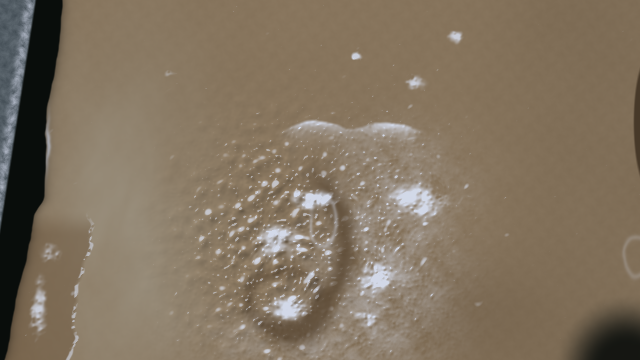
A Shadertoy shader for this texture:

```glsl
#define BATTER vec3(.525, .452, .358)
#define PALE vec3(.60, .56, .49)
#define TRENCH vec3(.35, .28, .20)
#define SHINE vec3(.84, .87, .94)
#define PAN vec3(.035, .05, .042)
#define RAIL vec3(.32, .36, .39)
#define LUMP_SCALE 27.0
#define GRAIN_SCALE 72.0

vec2 hash2(vec2 p) {
    vec3 q = fract(vec3(p.xyx) * vec3(.1031, .1030, .0973));
    q += dot(q, q.yzx + 33.33);
    return fract((q.xx + q.yz) * q.zy);
}

// Layered, warped sines, roughly -1 to 1
float waves(vec2 p) {
    float sum = 0.0, amp = .6;
    for (int i = 0; i < 4; i++) {
        p += .5 * sin(p.yx * .8 + float(i));
        sum += amp * sin(p.x) * sin(p.y);
        p = mat2(.8, .6, -.6, .8) * p * 1.8 + 2.3;
        amp *= .6;
    }
    return sum;
}

// Cellular height field of soft bumps
float lumps(vec2 p) {
    vec2 base = floor(p);
    float height = 0.0;
    for (int j = -1; j <= 1; j++)
    for (int i = -1; i <= 1; i++) {
        vec2 cell = base + vec2(i, j), d = p - cell - hash2(cell);
        height += (.3 + hash2(cell + 31.0).x) * exp(-7.0 * dot(d, d));
    }
    return height;
}

// Steepness of the bumps toward the lamp
float slope(vec2 p) {
    return lumps(p) - lumps(p + vec2(-.11, .17));
}

float blob(vec2 p, vec2 center, vec2 radius) {
    vec2 q = (p - center) / radius;
    return exp(-dot(q, q));
}

float ring(vec2 p, vec2 center, vec2 radius, float width) {
    float d = (length((p - center) / radius) - 1.0) * min(radius.x, radius.y);
    return exp(-d * d / (width * width));
}

// Center and radius of the strongest reflections
const vec4 GLOSS[12] = vec4[12](
    vec4(.993, .845, .018, .008), vec4(.464, .796, .018, .009),
    vec4(1.17, .445, .068, .048), vec4(1.045, .235, .050, .050),
    vec4(1.015, .115, .032, .020), vec4(.805, .145, .065, .032),
    vec4(.775, .325, .070, .052), vec4(.860, .447, .075, .026),
    vec4(1.155, .775, .032, .022), vec4(1.262, .905, .024, .016),
    vec4(.108, .140, .022, .080), vec4(.135, .295, .028, .028));

vec3 batter(vec2 p) {
    float ripple = waves(p * 30.0), fine = waves(p * 110.0);
    vec2 warped = p + .010 * vec2(waves(p * 15.0), waves(p * 15.0 + 4.0));
    float bump = slope(warped * LUMP_SCALE);
    float grain = slope((warped + .004 * ripple) * GRAIN_SCALE);

    // Base tone: pale left side, browner right
    vec3 col = BATTER + .010 * waves(p * 5.0) + .008 * fine;
    float pale = blob(p, vec2(.33, .34), vec2(.25, .5));
    col = mix(col, PALE, pale * (.8 + .25 * waves(p * vec2(16.0, 9.0))));
    col *= 1.0 - .05 * smoothstep(1.2, 1.7, p.x);
    col = mix(col, TRENCH, .25 * blob(p, vec2(1.32, .12), vec2(.25, .18)));

    // Thin brown film with a ragged rim at lower left
    float rim = p.x - .19 - .15 * p.y - .02 * waves(vec2(p.y * 24.0, 1.0));
    float low = smoothstep(.42, .34, p.y);
    col = mix(col, TRENCH * 1.2, .5 * low * smoothstep(.008, -.008, rim));
    float light = .6 * low * smoothstep(.008, .002, abs(rim)) * smoothstep(-.1, .2, bump + grain);

    // Churned middle: folds, hollows and relief
    float churn = blob(p, vec2(.76, .32), vec2(.21, .27));
    float side = smoothstep(.74, .88, p.x + .3 * (.3 - p.y));
    float trench = side * ring(warped, vec2(.80, .31), vec2(.155, .23), .030);
    float hollow = ring(warped, vec2(.79, .16), vec2(.105, .085), .016);
    col = mix(col, TRENCH, clamp(.75 * trench + .55 * hollow, 0.0, .8));
    float calm = 1.0 - .85 * trench;
    col *= 1.0 + calm * churn * (.45 * bump + .2 * grain);

    // Soft rippled sheen
    float sheen = .42 * blob(p, vec2(1.06, .23), vec2(.18, .22))
                + .26 * blob(p, vec2(1.10, .50), vec2(.17, .13))
                + .26 * blob(p, vec2(.82, .05), vec2(.24, .09));
    light += sheen * calm * max(.6 + .5 * ripple + .2 * fine + .7 * grain, 0.0);

    // Strong reflections broken by the ripples
    vec2 q = warped + .006 * ripple;
    for (int i = 0; i < 12; i++) {
        float g = blob(q, GLOSS[i].xy, GLOSS[i].zw);
        light += .85 * smoothstep(.15, .9, g * (.8 + .5 * ripple + .8 * bump + .5 * grain));
    }

    // Double-arched crest, sharp above and soft below
    float arch = cos((p.x - .875) * 30.0);
    float d = warped.y - .648 - .012 * arch;
    float span = smoothstep(.76, .84, p.x) * smoothstep(1.19, 1.13, p.x);
    light += span * (.65 + .3 * arch + .4 * grain) * smoothstep(.008, -.004, d) * exp(min(d, 0.0) / .022);

    // Wet glints on the bumps
    float wet = clamp(.3 + .9 * churn + .35 * blob(p, vec2(1.05, .42), vec2(.25, .3)), 0.0, 1.0);
    light += .7 * calm * smoothstep(.20, .42, bump * wet);
    light += .5 * calm * smoothstep(.20, .42, grain * wet);

    // Curled lips and the bright left margin
    float lip = ring(warped, vec2(.895, .39), vec2(.035, .075), .005);
    light += lip * (.35 + .5 * bump) + .2 * ring(warped, vec2(1.765, .285), vec2(.035, .055), .005);
    light += .75 * blob(warped, vec2(.132, .60), vec2(.006, .07));
    return mix(col, SHINE, clamp(light, 0.0, .95));
}

void mainImage(out vec4 fragColor, in vec2 fragCoord) {
    vec2 p = fragCoord / iResolution.y;
    vec3 col = batter(p);
    // Shadow at lower right and the gap at the right edge
    float shade = length((p - vec2(1.74, -.03)) / vec2(.18, .19));
    col = mix(col, PAN, .9 * smoothstep(1.15, .4, shade));
    float gap = length((p - vec2(1.80, .66)) / vec2(.038, .17));
    col = mix(col, TRENCH * .8, smoothstep(1.12, .95, gap));
    // Dark pan wall and its metal rail
    float upper = .125 + .05 * smoothstep(.6, 1.0, p.y);
    float edge = mix(.012 + .21 * p.y, upper, smoothstep(.40, .46, p.y));
    edge = p.x - edge - .004 * waves(vec2(p.y * 24.0, 2.0));
    col *= 1.0 - .3 * exp(-max(edge, 0.0) / .012);
    float speck = waves(p * 120.0), rail = p.x - .155 * (p.y - .36);
    float band = exp(-pow((rail + .016) / .014, 2.0));
    vec3 metal = mix(RAIL + .05 * speck, SHINE * .85, band * (.5 + .4 * speck));
    vec3 wall = mix(PAN, metal, smoothstep(.004, -.004, rail));
    col = mix(wall, col, smoothstep(-.003, .003, edge));
    fragColor = vec4(clamp(col, 0.0, 1.0), 1.0);
}
```
